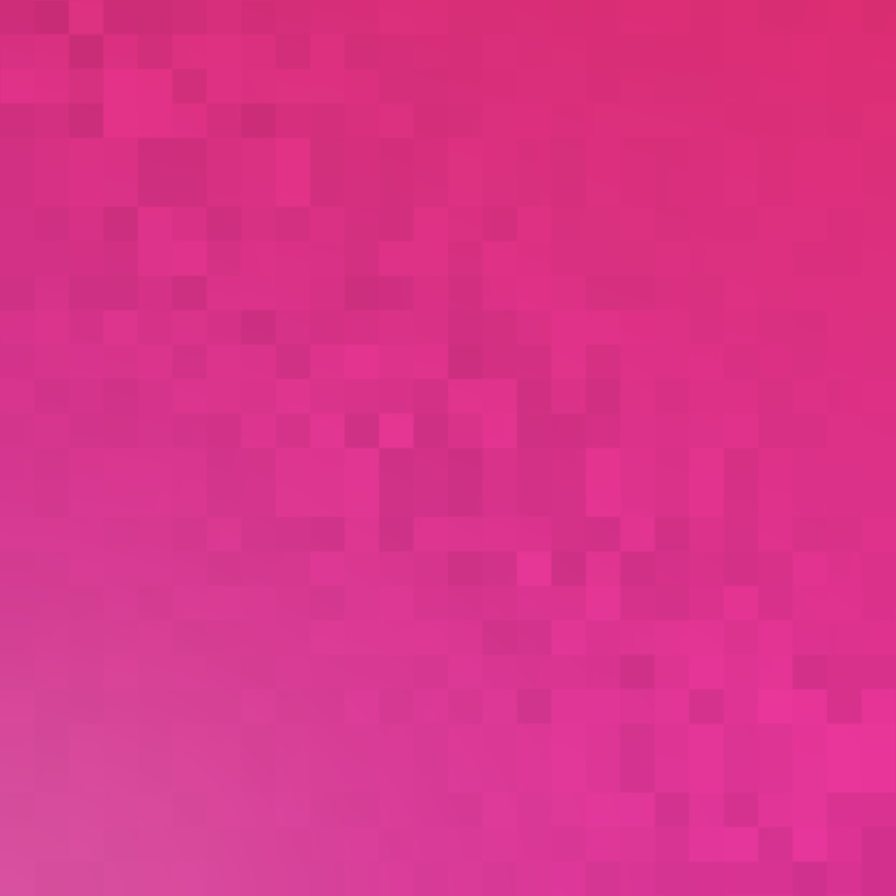
Give the GLSL for this background, as a Shadertoy shader.

```glsl
#define CELLS 26.0
#define DISTINCT_ROWS 23.0
#define MERGE_PERIOD 8.6
#define MERGE_OFFSET 4.0
#define EDGE_SOFTNESS 0.045
#define CONTRAST_LOW 0.011
#define CONTRAST_HIGH 0.061
#define BAND_SHARPNESS 12.0
#define DRIFT 0.25

const vec3 TOP_LEFT = vec3(0.838, 0.185, 0.495);
const vec3 TOP_RIGHT = vec3(0.862, 0.178, 0.447);
const vec3 BOTTOM_LEFT = vec3(0.825, 0.21, 0.60);
const vec3 BOTTOM_RIGHT = vec3(0.868, 0.20, 0.585);
const vec3 CORNER_GLOW = vec3(0.015, 0.10, 0.02);

float hash(vec2 p) {
    vec3 q = fract(vec3(p.xyx) * 0.1031);
    q += dot(q, q.yzx + 33.33);
    return fract((q.x + q.y) * q.z);
}

vec2 gradientAt(vec2 p) {
    float angle = 6.2832 * hash(p + 71.0);
    return vec2(cos(angle), sin(angle));
}

float gradientNoise(vec2 p) {
    vec2 i = floor(p), f = p - i;
    vec2 u = f * f * f * (f * (f * 6.0 - 15.0) + 10.0);
    vec2 e = vec2(0.0, 1.0);
    float low = mix(dot(gradientAt(i), f),
                    dot(gradientAt(i + e.yx), f - e.yx), u.x);
    float high = mix(dot(gradientAt(i + e.xy), f - e.xy),
                     dot(gradientAt(i + e.yy), f - e.yy), u.x);
    return mix(low, high, u.y);
}

// Signed brightness of one cell; some neighbouring rows share a value
float cellTone(vec2 cell) {
    float row = CELLS - 1.0 - cell.y;
    row -= floor((row + MERGE_OFFSET) / MERGE_PERIOD);
    vec2 id = vec2(cell.x, row);

    // Variation is strongest along the falling diagonal
    vec2 center = (id + 0.5) / vec2(CELLS, DISTINCT_ROWS);
    float across = center.x - center.y;
    float band = exp(-across * across * BAND_SHARPNESS);
    band *= 1.0 + DRIFT * gradientNoise(center * 5.0);
    return (2.0 * hash(id + 13.0) - 1.0) * mix(CONTRAST_LOW, CONTRAST_HIGH, band);
}

// Square cells with narrow smooth borders
float mosaic(vec2 uv) {
    vec2 p = uv * CELLS - 0.5;
    vec2 i = floor(p);
    vec2 w = smoothstep(0.5 - EDGE_SOFTNESS, 0.5 + EDGE_SOFTNESS, p - i);
    float low = mix(cellTone(i), cellTone(i + vec2(1.0, 0.0)), w.x);
    float high = mix(cellTone(i + vec2(0.0, 1.0)), cellTone(i + 1.0), w.x);
    return mix(low, high, w.y);
}

vec3 background(vec2 uv) {
    vec3 bottom = mix(BOTTOM_LEFT, BOTTOM_RIGHT, uv.x);
    vec3 top = mix(TOP_LEFT, TOP_RIGHT, uv.x);
    vec3 color = mix(bottom, top, pow(uv.y, 1.25));
    vec2 fromCorner = uv * vec2(0.85, 1.1);
    return color + CORNER_GLOW * exp(-7.0 * dot(fromCorner, fromCorner));
}

void mainImage(out vec4 fragColor, in vec2 fragCoord) {
    vec2 uv = fragCoord / iResolution.xy;
    fragColor = vec4(background(uv) * (1.0 + mosaic(uv)), 1.0);
}
```
